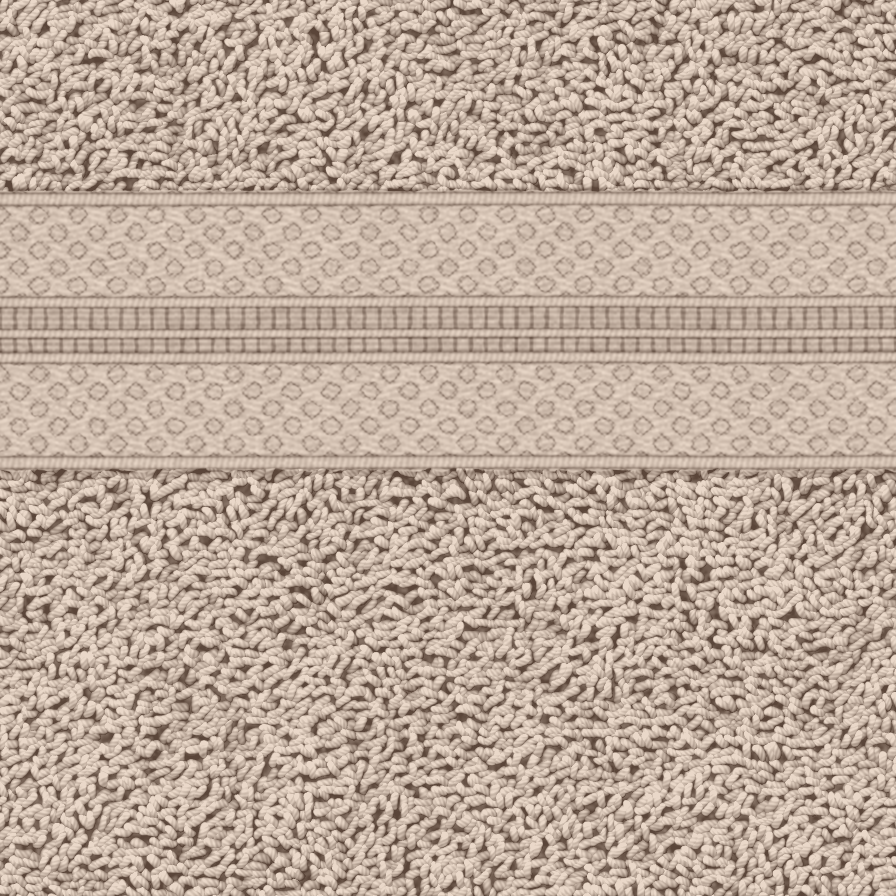
Reproduce this texture procedurally as a Shadertoy shader.

```glsl
#define LOOPS 90.0
#define LOOP_RADIUS 0.47
#define LOOP_HALF 0.48
#define PILE_CONTRAST 1.4
#define PILE_MEAN 0.69
#define BAND_TOP 0.213
#define BAND_END 0.525
#define STITCHES 150.0
#define DIAMONDS vec2(23.0, 25.6)
#define BLOCKS 59.0
#define SHADE vec3(0.41, 0.33, 0.28)
#define LIGHT vec3(0.88, 0.81, 0.75)

const float TAU = 6.2831853;

vec2 hash2(vec2 p) {
    vec3 q = fract(vec3(p.xyx) * vec3(0.1031, 0.1030, 0.0973));
    q += dot(q, q.yzx + 33.33);
    return fract((q.xx + q.yz) * q.zy);
}

float noise(vec2 p) {
    vec2 i = floor(p), f = fract(p);
    f = f * f * (3.0 - 2.0 * f);
    float low = mix(hash2(i).x, hash2(i + vec2(1, 0)).x, f.x);
    float high = mix(hash2(i + vec2(0, 1)).x, hash2(i + 1.0).x, f.x);
    return mix(low, high, f.y);
}

// Soft interval mask
float span(float v, float a, float b) {
    const float e = 0.0012;
    return smoothstep(a - e, a + e, v) * (1.0 - smoothstep(b - e, b + e, v));
}

// Gaussian line of a given half width
float line(float d, float width) {
    return exp(-d * d / (width * width));
}

// Scattered, bent yarn loops; the highest one is visible
float terry(vec2 p) {
    vec2 q = p * LOOPS;
    q += 0.4 * vec2(noise(q * 0.6), noise(q * 0.6 + 40.0));
    vec2 cell = floor(q);
    float top = 0.0;
    float tone = 0.16 + 0.3 * noise(q * 2.2);
    for (int j = -2; j <= 2; j++)
    for (int i = -2; i <= 2; i++) {
        vec2 id = cell + vec2(i, j);
        vec2 r = hash2(id + 17.0), s = hash2(id + 91.0);
        vec2 d = q - id - 0.5 - (r - 0.5) * 0.8;
        float angle = 2.4 * noise(id * 0.13) - 0.8 + (s.x - 0.5) * 2.0;
        vec2 axis = vec2(cos(angle), sin(angle));
        float along = dot(d, axis);
        float across = dot(d, vec2(-axis.y, axis.x)) + (s.y - 0.5) * 0.7 * along * along;
        float end = along - clamp(along, -LOOP_HALF, LOOP_HALF);
        float dist = length(vec2(end, across)) / LOOP_RADIUS;
        float profile = sqrt(max(1.0 - dist * dist, 0.0));
        float height = profile * (0.6 + 0.4 * r.y);
        if (height > top) {
            top = height;
            float lit = dot(d, vec2(-0.18, 0.38));
            float twist = 0.08 * sin(along * 13.0 + across * 9.0);
            float body = smoothstep(0.05, 0.88, height);
            float edge = smoothstep(0.0, 0.3, profile);
            tone = mix(tone * 0.8, 0.28 + 0.7 * body + lit + twist * profile, edge);
        }
    }
    tone += 0.05 * (noise(p * 9.0) - 0.5) + 0.14 * (noise(p * 260.0) - 0.5);
    return PILE_MEAN + PILE_CONTRAST * (tone - 0.8);
}

// Rounded cord with slanted stitches and a dark seam on both sides
float cord(float tone, vec2 p, float a, float b) {
    float t = (p.y - a) / (b - a) * 2.0 - 1.0;
    float stitch = 0.5 + 0.5 * sin(TAU * p.x * STITCHES + t * 1.4);
    float body = 0.98 - 0.2 * t * t - 0.14 * stitch;
    float seam = line(p.y - a, 0.0018) + line(p.y - b, 0.0018);
    float wear = 0.7 + 0.6 * noise(vec2(p.x * 120.0, a * 500.0));
    return mix(tone, body, span(p.y, a, b)) - 0.34 * seam * wear;
}

// Staggered stitched rings on slanted yarns
float diamonds(vec2 p, float firstRow) {
    vec2 g = vec2(p.x, p.y - firstRow) * DIAMONDS;
    g += 0.08 * vec2(noise(p * 180.0), noise(p * 180.0 + 50.0)) - 0.04;
    vec2 a = abs(fract(g + 0.5) - 0.5), b = abs(fract(g) - 0.5);
    float ringDist = min(length(a) * 1.3 + 0.5 * (a.x + a.y),
                         length(b) * 1.3 + 0.5 * (b.x + b.y)) * 0.52;
    float ring = line(ringDist - 0.215, 0.055);
    float dash = 0.7 + 0.4 * sin(TAU * p.x * STITCHES) * sin(TAU * p.y * STITCHES);
    float yarn = sin(TAU * (p.y * 128.0 + 0.3 * sin(TAU * g.x)));
    float core = 1.0 - smoothstep(0.05, 0.18, ringDist);
    float fibre = noise(vec2(p.x * 160.0 + p.y * 90.0, p.y * 330.0)) - 0.5;
    return 0.92 + 0.06 * yarn + 0.1 * fibre - 0.48 * ring * dash - 0.05 * core;
}

// Row of small ribbed blocks
float blocks(vec2 p) {
    float column = p.x * BLOCKS + 0.1 * (noise(p * 150.0) - 0.5);
    float gap = smoothstep(0.28, 0.47, abs(fract(column) - 0.5));
    float rib = sin(TAU * p.y * 140.0);
    float grain = noise(p * vec2(BLOCKS * 2.0, 220.0)) - 0.5;
    return 0.76 + 0.09 * rib - 0.37 * gap + 0.14 * grain;
}

float band(vec2 p) {
    float tone = diamonds(p, p.y < 0.35 ? 0.240 : 0.417);
    tone = mix(tone, blocks(p), span(p.y, 0.338, 0.400));
    tone = cord(tone, p, BAND_TOP + 0.002, 0.229);
    tone = cord(tone, p, 0.331, 0.343);
    tone = cord(tone, p, 0.367, 0.377);
    tone = cord(tone, p, 0.393, 0.405);
    tone = cord(tone, p, 0.509, BAND_END - 0.002);
    return tone + 0.15 * (noise(p * 300.0) - 0.5);
}

// p.y runs downward from the upper edge
float fabric(vec2 p) {
    float ragged = 0.005 * (noise(vec2(p.x * 75.0, 3.0)) - 0.5);
    float inBand = span(p.y, BAND_TOP + ragged * 0.4, BAND_END + ragged);
    float pile = terry(vec2(p.x, 1.0 - p.y));
    pile -= 0.35 * (line(p.y - BAND_TOP + 0.001, 0.003) + line(p.y - BAND_END - 0.002, 0.004));
    vec2 woven = p + vec2(0.0, 0.0015 * (noise(vec2(p.x * 6.0, 8.0)) - 0.5));
    return mix(pile, band(woven), inBand);
}

void mainImage(out vec4 fragColor, in vec2 fragCoord) {
    float tone = 0.0;
    // Four samples smooth the fine yarn
    for (int k = 0; k < 4; k++) {
        vec2 offset = vec2(k & 1, k >> 1) * 0.5 - 0.25;
        vec2 p = (fragCoord + offset) / iResolution.xy;
        tone += 0.25 * fabric(vec2(p.x, 1.0 - p.y));
    }
    fragColor = vec4(mix(SHADE, LIGHT, clamp(tone, -0.12, 1.08)), 1.0);
}
```
